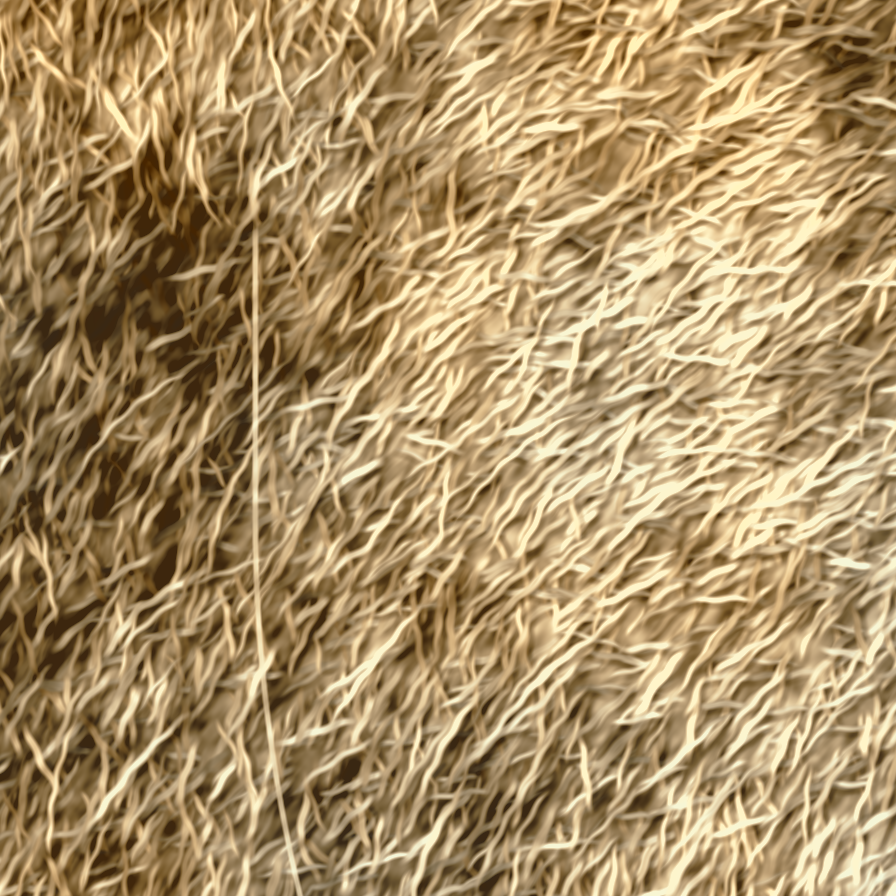
A three.js fragment shader for this texture:

```glsl
// Sunlit dry meadow grass: layered, leaning, overlapping straw blades with dark gaps.
varying vec2 vUv;

const vec3 SOIL  = vec3(0.24, 0.15, 0.05);
const vec3 UMBER = vec3(0.46, 0.35, 0.17);
const vec3 STRAW = vec3(0.61, 0.50, 0.34);
const vec3 SAND  = vec3(0.76, 0.64, 0.47);
const vec3 CREAM = vec3(0.91, 0.80, 0.61);
const vec3 GLINT = vec3(1.00, 0.96, 0.79);
const vec3 WARM_SHIFT = vec3(0.07, -0.01, -0.10);

const int BLADES = 3;             // blades per cell and layer
const float BLADE_WIDTH = 0.0036; // half width
const float EDGE = 0.0027;        // softness of blade edges
const float SHADOW = 0.30;        // strength of cast shadows
const float TONE_SPREAD = 0.50;   // brightness variation between blades
const float CLUMPS = 0.42;        // brightness variation between tufts
const float GAPS = 0.42;          // contrast of small dark gaps

vec4 hash4(vec3 p) {
  vec4 q = fract(p.xyzx * vec4(0.1031, 0.1030, 0.0973, 0.1099));
  q += dot(q, q.wzxy + 33.33);
  return fract((q.xxyz + q.yzzw) * q.zywx);
}

float noise(vec2 p) {
  vec2 i = floor(p), f = fract(p);
  f = f * f * (3.0 - 2.0 * f);
  float a = hash4(vec3(i, 7.0)).x;
  float b = hash4(vec3(i + vec2(1.0, 0.0), 7.0)).x;
  float c = hash4(vec3(i + vec2(0.0, 1.0), 7.0)).x;
  float d = hash4(vec3(i + vec2(1.0, 1.0), 7.0)).x;
  return mix(mix(a, b, f.x), mix(c, d, f.x), f.y);
}

vec2 rotate(vec2 p, float a) {
  float c = cos(a), s = sin(a);
  return vec2(c * p.x + s * p.y, c * p.y - s * p.x);
}

float blob(vec2 p, vec2 center, vec2 size) {
  vec2 d = (p - center) / size;
  return exp(-dot(d, d));
}

// Lean of the grass: steep at left and bottom, swept flat at upper right.
float leanAngle(vec2 p) {
  float sweep = smoothstep(0.05, 0.75, p.x) * smoothstep(-0.05, 0.45, p.y);
  float top = smoothstep(0.6, 0.95, p.y);
  return 1.18 - 0.52 * sweep + top * mix(0.3, -0.2, smoothstep(0.3, 0.65, p.x));
}

// Broad light and shade across the meadow.
float meadowLight(vec2 p) {
  float light = mix(0.55, 0.83, smoothstep(0.05, 0.8, p.x));
  light += 0.10 * blob(p, vec2(0.72, 0.62), vec2(0.3, 0.25));
  light -= 0.42 * blob(p, vec2(0.19, 0.64), vec2(0.16, 0.14));
  light -= 0.22 * blob(p, vec2(0.02, 0.25), vec2(0.09, 0.25));
  light -= 0.42 * blob(p, vec2(0.97, 0.92), vec2(0.10, 0.14));
  light -= 0.24 * blob(p, vec2(0.95, 0.64), vec2(0.09, 0.10));
  light -= 0.20 * blob(p, vec2(0.55, 0.08), vec2(0.25, 0.14));
  light += 0.18 * (noise(p * 9.0) - 0.5);
  return light + CLUMPS * (noise(rotate(p, 0.9) * vec2(14.0, 27.0)) - 0.5);
}

// Lays one layer of curved blades over grass = (tone, warmth).
vec2 addBlades(vec2 grass, vec2 p, float id, float cell, float density, float light, float disorder) {
  vec2 home = floor(p / cell);
  for (int y = -1; y <= 1; y++)
  for (int x = -1; x <= 1; x++)
  for (int k = 0; k < BLADES; k++) {
    vec2 tile = home + vec2(float(x), float(y));
    float seed = id * 17.0 + float(k) * 5.0;
    vec4 h = hash4(vec3(tile + 31.0, seed));
    if (h.w > density) continue;
    vec4 g = hash4(vec3(tile + 83.0, seed + 2.0));
    vec2 root = (tile + h.xy) * cell;
    float stray = h.z * 2.0 - 1.0;
    stray *= 0.3 + 0.7 * stray * stray;
    vec2 q = rotate(p - root, leanAngle(root) + disorder * stray);
    q.y += (g.x * 2.6 - 0.5) * q.x * q.x;
    q.y += 0.0012 * sin(q.x * 160.0 + g.z * 6.3);
    float reach = cell * mix(0.45, 0.92, g.y);
    float along = abs(q.x) / reach;
    float width = BLADE_WIDTH * mix(0.6, 1.2, g.z) * (1.0 - 0.4 * along * along);
    float ends = 1.0 - smoothstep(0.5, 1.0, along);
    float shade = ends * (1.0 - smoothstep(width, width + 0.006, abs(q.y + 0.004)));
    float cover = ends * (1.0 - smoothstep(width - EDGE, width + EDGE, abs(q.y)));
    float tone = light + TONE_SPREAD * (g.w - 0.5);
    grass.x *= 1.0 - SHADOW * shade;
    grass = mix(grass, vec2(tone, h.z * 1.6 - 0.8), cover);
  }
  return grass;
}

vec3 grassColor(float tone) {
  float t = clamp(tone, 0.0, 1.0) * 5.0;
  vec3 c = mix(SOIL, UMBER, clamp(t, 0.0, 1.0));
  c = mix(c, STRAW, clamp(t - 1.0, 0.0, 1.0));
  c = mix(c, SAND, clamp(t - 2.0, 0.0, 1.0));
  c = mix(c, CREAM, clamp(t - 3.0, 0.0, 1.0));
  return mix(c, GLINT, clamp(t - 4.0, 0.0, 1.0));
}

void main() {
  vec2 p = vUv;
  float light = meadowLight(p);
  float fibre = noise(rotate(p, 0.9) * vec2(45.0, 120.0));

  // Matted undergrowth, then blades from back to front
  vec2 grass = vec2(light - 0.28 + 0.5 * (fibre - 0.5), 0.0);
  grass = addBlades(grass, p, 1.0, 0.045, 0.95, light - 0.08, 1.3);
  grass = addBlades(grass, p, 2.0, 0.055, 0.95, light + 0.05, 1.1);
  grass = addBlades(grass, p, 3.0, 0.068, 0.80, light + 0.17, 0.9);
  grass = addBlades(grass, p, 4.0, 0.130, 0.30, light + 0.27, 0.4);

  // One tall pale stem
  float stemX = 0.285 + 0.05 * pow(max(0.42 - p.y, 0.0) / 0.42, 2.0);
  float stem = 1.0 - smoothstep(0.0012, 0.0048, abs(p.x - stemX));
  stem *= 1.0 - smoothstep(0.72, 0.77, p.y);
  grass = mix(grass, vec2(0.9, -0.2), 0.85 * stem);

  // Small gaps between tufts break up the blades
  float gap = noise(rotate(p, 0.85) * vec2(38.0, 75.0) + 9.0);
  grass.x += GAPS * (gap - 0.5) + 0.10 * (noise(p * 110.0) - 0.5);

  // Regional warmth: amber above, greyer below
  float warmth = 0.4 * grass.y + 0.6 * (noise(p * 6.0 + 20.0) - 0.5);
  warmth += mix(-0.12, 0.25, smoothstep(0.3, 0.95, p.y));
  gl_FragColor = vec4(clamp(grassColor(grass.x) + WARM_SHIFT * warmth, 0.0, 1.0), 1.0);
}
```
